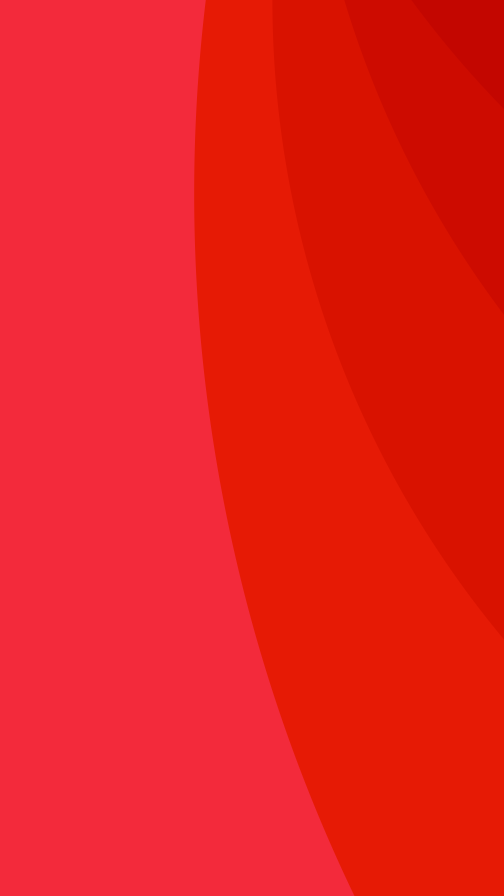
Write a WebGL 2 fragment shader that draws this background.

```glsl
#version 300 es
precision highp float;
// Flat crimson background with nested, darkening red arcs sweeping in from the upper right.

uniform vec2 u_resolution;
out vec4 fragColor;

const vec3 CRIMSON   = vec3(0.953, 0.165, 0.231);
const vec3 SCARLET   = vec3(0.902, 0.102, 0.020);
const vec3 RED       = vec3(0.851, 0.071, 0.000);
const vec3 DEEP_RED  = vec3(0.804, 0.043, 0.000);
const vec3 DARK_RED  = vec3(0.765, 0.024, 0.000);

const float BROAD_RADIUS = 1.807;
const float INNER_RADIUS = 1.1146;

// Signed distance to a disc, negative inside.
float discDistance(vec2 p, vec2 center, float radius) {
    return length(p - center) - radius;
}

// Lays a smooth-edged disc of one colour over the base.
vec3 layDisc(vec3 base, vec3 color, vec2 p, vec2 center, float radius, float pixel) {
    float coverage = clamp(0.5 - discDistance(p, center, radius) / pixel, 0.0, 1.0);
    return mix(base, color, coverage);
}

void main() {
    // Canvas height is one unit.
    float pixel = 1.0 / u_resolution.y;
    vec2 p = gl_FragCoord.xy * pixel;

    // Broad outer arc, then the steeper inner arcs toward the corner.
    vec3 color = CRIMSON;
    color = layDisc(color, SCARLET,  p, vec2(2.0237, 0.7839), BROAD_RADIUS, pixel);
    color = layDisc(color, RED,      p, vec2(1.4186, 1.0000), INNER_RADIUS, pixel);
    color = layDisc(color, DEEP_RED, p, vec2(1.4517, 1.3207), INNER_RADIUS, pixel);
    color = layDisc(color, DARK_RED, p, vec2(1.3581, 1.6589), INNER_RADIUS, pixel);

    fragColor = vec4(color, 1.0);
}
```
